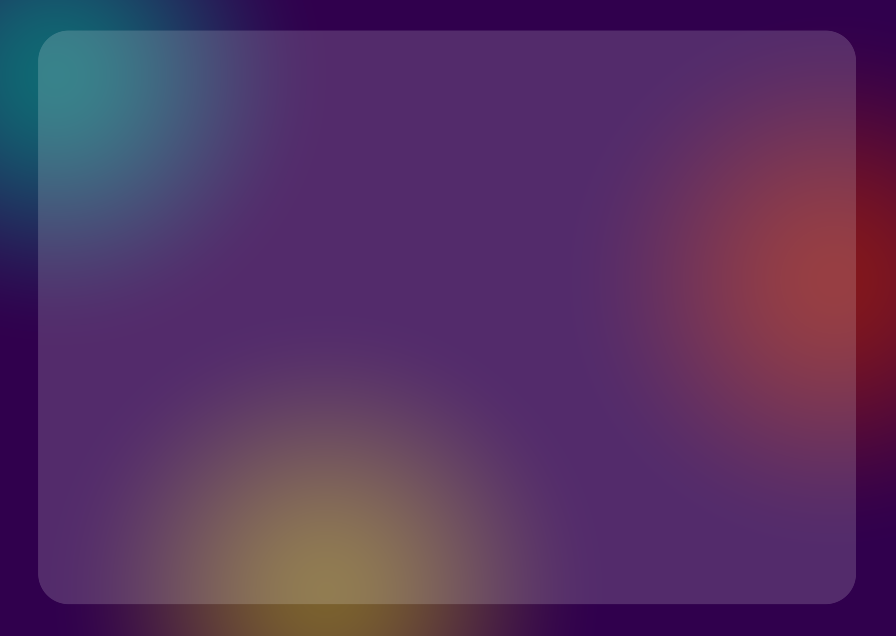
This background is drawn by a Shadertoy shader. Its source:

```glsl
// Soft teal, red and gold glows on deep purple behind a frosted rounded panel.

// Signed distance to a rounded box centred on the origin.
float roundedBox(vec2 p, vec2 halfSize, float radius) {
    vec2 q = abs(p) - halfSize + radius;
    return length(max(q, 0.0)) + min(max(q.x, q.y), 0.0) - radius;
}

// Bell-shaped falloff from 1 at the centre to 0 at the radius.
float glow(vec2 p, vec2 center, float radius) {
    return 1.0 - smoothstep(0.0, radius, distance(p, center));
}

void mainImage(out vec4 fragColor, in vec2 fragCoord) {
    // One unit is the canvas height.
    vec2 p = fragCoord / iResolution.y;
    float pixel = 1.0 / iResolution.y;

    // Backdrop and coloured glows
    vec3 color = vec3(0.188, 0.0, 0.302);
    color = mix(color, vec3(0.06, 0.41, 0.45), glow(p, vec2(0.088, 0.882), 0.435));
    color = mix(color, vec3(0.51, 0.09, 0.11), glow(p, vec2(1.312, 0.560), 0.435));
    color = mix(color, vec3(0.48, 0.38, 0.18), glow(p, vec2(0.513, 0.070), 0.445));

    // Translucent white panel
    float panelDistance = roundedBox(p - vec2(0.703, 0.501), vec2(0.643, 0.451), 0.048);
    float panel = 1.0 - smoothstep(-0.5 * pixel, 0.5 * pixel, panelDistance);
    color = mix(color, vec3(1.0), 0.17 * panel);

    fragColor = vec4(color, 1.0);
}
```
